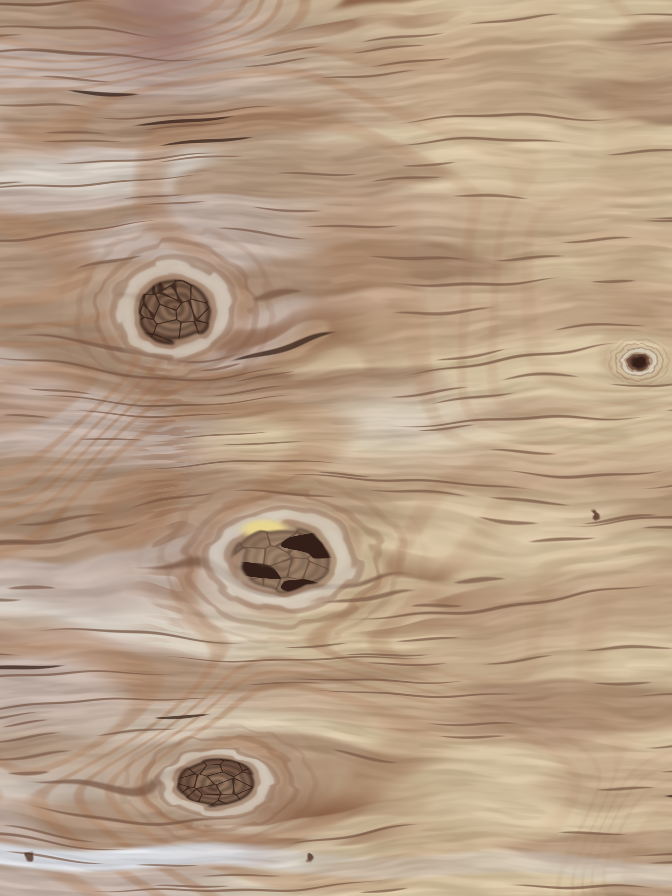
Give the GLSL for this texture, as a WebGL 1 fragment shader.

```glsl
precision highp float;
uniform vec2 u_resolution;

const vec3 TAN = vec3(0.75, 0.645, 0.53);
const vec3 UMBER = vec3(0.64, 0.52, 0.42);
const vec3 HONEY = vec3(0.84, 0.77, 0.64);
const vec3 PINK = vec3(0.75, 0.68, 0.64);
const vec3 PALE = vec3(0.86, 0.84, 0.80);
const vec3 RUST = vec3(0.50, 0.33, 0.23);
const vec3 BROWN = vec3(0.47, 0.34, 0.27);
const vec3 DARK = vec3(0.20, 0.12, 0.09);
const vec3 CHALK = vec3(0.87, 0.89, 0.92);
const vec3 SAP = vec3(0.90, 0.83, 0.56);
const vec3 MAUVE = vec3(0.58, 0.43, 0.41);
const float FIBRE_CONTRAST = 0.17;
const float FIGURE_STRENGTH = 0.42;
const float PLUME_STRENGTH = 0.85;
const float KNOT_BEND = 0.9;
const float CRACK_WIDTH = 0.0016;

float hash(vec2 q) {
  return fract(sin(dot(q, vec2(127.1, 311.7))) * 43758.55);
}

// Cellular noise: x = blended cell values, y = distance to the cell border
vec2 cells(vec2 q) {
  vec2 base = floor(q), f = q - base;
  float total = 0.0, sum = 0.0, near = 9.0, next = 9.0;
  for (int j = -1; j <= 1; j++) {
    for (int i = -1; i <= 1; i++) {
      vec2 o = vec2(float(i), float(j)), id = base + o;
      vec2 d = o + vec2(hash(id), hash(id + 37.0)) - f;
      float dist = length(d), w = exp(-6.0 * dist * dist);
      sum += w * hash(id + 71.0);
      total += w;
      next = min(next, max(near, dist));
      near = min(near, dist);
    }
  }
  return vec2(sum / total, next - near);
}

// Knot centre and radii; the last one lies above the board
vec4 knot(int i) {
  if (i == 0) return vec4(0.195, 0.655, 0.043, 0.036);
  if (i == 1) return vec4(0.316, 0.375, 0.052, 0.036);
  if (i == 2) return vec4(0.243, 0.126, 0.042, 0.025);
  if (i == 3) return vec4(0.713, 0.596, 0.013, 0.010);
  return vec4(0.270, 1.040, 0.045, 0.035);
}

// Tapered dashes along the grain, one candidate per staggered cell
float dashes(vec2 s, vec2 scale, float density, float width) {
  vec2 q = s * scale;
  q.x += 9.0 * hash(vec2(floor(q.y), 5.0));
  vec2 id = floor(q), f = fract(q) - 0.5;
  float span = mix(0.2, 0.5, hash(id + 3.0));
  float taper = 1.0 - f.x * f.x / (span * span);
  float dist = abs(f.y - 0.5 * (hash(id + 8.0) - 0.5)) / scale.y;
  float soft = 0.8 / u_resolution.y;
  float line = 1.0 - smoothstep(-soft, soft, dist - width * taper);
  return line * smoothstep(0.0, 0.5, taper) * step(hash(id), density);
}

void main() {
  vec2 p = gl_FragCoord.xy / u_resolution.y;

  // Grain coordinates: layered sines, then bending around the knots
  vec2 s = p;
  s.y += 0.006 * sin(9.0 * p.x + 8.0 * p.y) + 0.003 * sin(24.0 * p.x - 17.0 * p.y)
       + 0.0012 * sin(61.0 * p.x + 43.0 * p.y) - 0.05 * p.x * p.y;
  float plume = 0.0, swell = 0.0;
  for (int i = 0; i < 5; i++) {
    vec4 k = knot(i);
    vec2 d = (p - k.xy) / k.zw;
    s.y -= KNOT_BEND * d.y * k.w * exp(-0.12 * dot(d * vec2(0.65, 1.0), d * vec2(0.65, 1.0)));
    swell += 0.5 * exp(-0.5 * length(d));
    vec2 e = (p - k.xy - vec2(0.115, -0.042)) / vec2(0.105, 0.042);
    plume += step(0.02, k.z) * exp(-dot(e, e));
  }

  // Broad colour: pink and pale at left, tan and honey at right
  float drift = cells(p * vec2(3.0, 6.0) + 4.0).x;
  float bands = cells(s * vec2(3.5, 17.0)).x;
  float side = smoothstep(0.1, 0.48, p.x + 0.35 * (drift - 0.5));
  vec3 col = mix(PINK, TAN, side);
  col = mix(col, mix(PALE, HONEY, side), 0.85 * smoothstep(0.42, 0.72, 0.6 * bands + 0.4 * drift));
  float shade = cells(s * vec2(4.0, 24.0) + 20.0).x + 0.22 * smoothstep(0.55, 1.0, p.y);
  col = mix(col, UMBER, 0.75 * smoothstep(0.48, 0.85, shade));
  vec2 glow = (p - vec2(0.44, 0.53)) / vec2(0.09, 0.04);
  col = mix(col, PALE, 0.6 * exp(-dot(glow, glow)));

  // Growth ring figure
  float height = 1.1 * cells(p * vec2(3.2, 5.0) + 11.0).x + swell + s.y;
  float figure = smoothstep(0.1, 1.0, sin(42.0 * height));
  col = mix(col, UMBER * vec3(1.02, 0.92, 0.84), FIGURE_STRENGTH * figure * mix(0.3, 1.0, smoothstep(0.58, 0.3, p.x)));

  // Chalky strip near the lower edge
  float strip = abs(p.y - 0.047 + 0.025 * p.x + 0.006 * sin(19.0 * p.x));
  col = mix(col, CHALK, smoothstep(0.016, 0.008, strip) * mix(0.9, 0.3, smoothstep(0.25, 0.36, p.x)));

  // Fibres, stains and torn plumes beside the knots
  float fibre = cells(s * vec2(9.0, 130.0)).x;
  float fine = cells(s * vec2(30.0, 230.0) + 50.0).x;
  float torn = cells(s * vec2(13.0, 85.0) + 90.0).x;
  col += FIBRE_CONTRAST * (0.6 * fibre + 0.4 * fine - 0.5);
  float smear = exp(-pow((p.x - 0.185) / 0.04, 2.0)) * smoothstep(0.2, 0.4, p.y) * smoothstep(0.76, 0.66, p.y);
  col = mix(col, RUST, smear * 0.45 * smoothstep(0.35, 0.75, fine));
  vec2 blot = (p - vec2(0.18, 0.97)) / vec2(0.06, 0.06);
  col = mix(col, MAUVE, exp(-dot(blot, blot)) * mix(0.35, 0.9, torn));
  col = mix(col, RUST, PLUME_STRENGTH * min(plume, 1.0) * (0.2 + 0.8 * smoothstep(0.38, 0.7, torn)));

  // Cracks and short scratches
  col = mix(col, BROWN, 0.75 * dashes(s, vec2(2.6, 34.0), 0.5, CRACK_WIDTH));
  col = mix(col, BROWN, 0.7 * dashes(s + 0.37, vec2(8.0, 60.0), 0.28, CRACK_WIDTH));
  col = mix(col, DARK, 0.75 * dashes(s + 0.71, vec2(7.0, 25.0), 0.07, 1.6 * CRACK_WIDTH));

  // Knots: ripples, pale collar, cracked core
  for (int i = 0; i < 4; i++) {
    vec4 k = knot(i);
    vec2 d = (p - k.xy) / k.zw;
    vec2 grit = cells(d * 2.2 + 7.0 * float(i));
    float r = length(d) + 0.25 * (grit.x - 0.5);
    float ripple = smoothstep(0.0, 1.0, sin(13.0 * r)) * smoothstep(3.4, 1.4, r);
    col = mix(col, PALE, 0.65 * smoothstep(0.5, 0.0, abs(r - 1.35)));
    col = mix(col, RUST, 0.38 * ripple);
    vec3 core = mix(BROWN, UMBER, 0.8 * grit.x) * (0.86 + 0.12 * sin(24.0 * r));
    core = mix(core, DARK, 0.8 * smoothstep(0.12, 0.02, grit.y));
    core = mix(core, DARK, 0.6 * smoothstep(0.75, 1.0, r));
    if (i == 1) {
      vec2 sap = (d - vec2(-0.4, 0.95)) / vec2(0.5, 0.3);
      col = mix(col, SAP, smoothstep(1.3, 0.6, length(sap)));
      float hole = cells(d * vec2(1.6, 3.2) + 31.0).x;
      core = mix(mix(core, TAN, 0.35), DARK, smoothstep(0.52, 0.64, hole));
    }
    if (i == 3) core = mix(DARK, BROWN, smoothstep(0.4, 1.0, r));
    col = mix(col, core, smoothstep(1.06, 0.94, r));
  }

  // Small nail marks
  for (int i = 0; i < 3; i++) {
    float n = float(i);
    vec2 d = p - vec2(0.033 + 0.315 * n, 0.043 + 0.38 * step(1.5, n));
    float mark = length(d / vec2(0.007, 0.009)) + cells(d * 160.0 + n).x;
    col = mix(col, DARK * 1.6, 0.8 * smoothstep(1.4, 0.9, mark));
  }
  gl_FragColor = vec4(clamp(col, 0.0, 1.0), 1.0);
}
```
